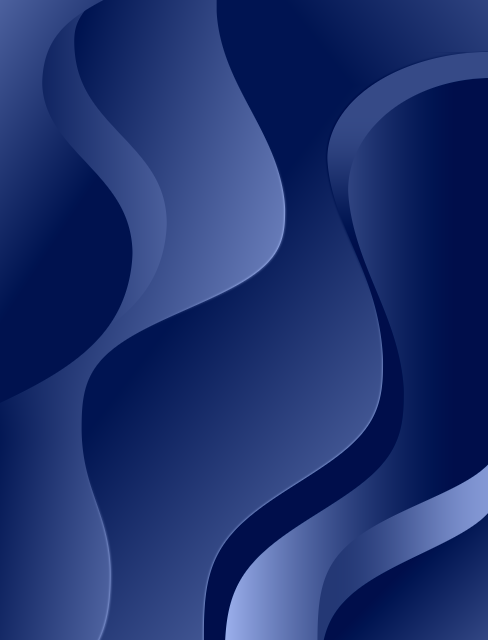
Write a Shadertoy shader that draws this background.

```glsl
// Layered navy paper waves with smooth shading and thin lit rims.
#define BASE_COLOR vec3(0.02, 0.10, 0.34)
#define DARKEST -0.045
#define RIM_WIDTH 0.0022
#define RIM_LIGHT 0.18
#define RIM_SHADOW 0.05

// S-shaped sideways shift between two heights; half is reached at "middle".
vec3 bend(vec3 y, float top, float bottom, float shift, float steep, float middle) {
    vec3 t = clamp((top - y) / (top - bottom), 0.0001, 0.9999);
    vec3 ratio = (1.0 - t) / t * middle / (1.0 - middle);
    return shift / (1.0 + pow(ratio, vec3(steep)));
}

// Sideways shift along a quarter ellipse, flat at the top.
vec3 arch(vec3 y, float top, float bottom, float shift) {
    vec3 t = clamp((y - bottom) / (top - bottom), 0.0, 1.0);
    return shift * sqrt(1.0 - t * t);
}

// Signed distance to a curve sampled at y, y + e and y - e; positive on its right.
float curveDistance(float x, vec3 curve, float e) {
    float slope = (curve.y - curve.z) / (2.0 * e);
    return (x - curve.x) / sqrt(1.0 + slope * slope);
}

// Antialiased coverage of the side where d is positive.
float cover(float d) {
    return clamp(d * iResolution.y + 0.5, 0.0, 1.0);
}

float rim(float d) {
    return exp(-d * d / (RIM_WIDTH * RIM_WIDTH));
}

float layer(float below, float shade, float d) {
    return mix(below, max(shade, DARKEST), cover(d));
}

void mainImage(out vec4 fragColor, in vec2 fragCoord) {
    vec2 p = fragCoord / iResolution.y;
    float e = 0.001;
    vec3 y = p.y + vec3(0.0, e, -e);

    // Edges, from left to right
    vec3 leftCurve = 0.260 + bend(y, 1.065, 0.870, -0.194, 1.7, 0.33)
        + bend(y, 0.870, 0.605, 0.141, 1.75, 0.475)
        + bend(y, 0.605, 0.271, -0.376, 1.6, 0.675);
    vec3 foldCurve = 0.154 + bend(y, 1.039, 0.935, -0.038, 2.0, 0.5)
        + bend(y, 0.935, 0.651, 0.1445, 1.85, 0.51)
        + bend(y, 0.651, 0.362, -0.270, 1.6, 0.66);
    vec3 sheetCurve = 0.3385 + bend(y, 0.984, 0.672, 0.107, 1.55, 0.5)
        + bend(y, 0.672, 0.329, -0.318, 2.4, 0.46)
        + bend(y, 0.329, 0.102, 0.0456, 1.7, 0.5)
        + bend(y, 0.102, -0.081, -0.056, 1.7, 0.66);
    vec3 bandCurve = 0.768 + arch(y, 0.919, 0.753, -0.2565)
        + bend(y, 0.753, 0.434, 0.087, 1.55, 0.46)
        + bend(y, 0.434, 0.0, -0.280, 2.4, 0.445);
    vec3 rightCurve = 0.768 + arch(y, 0.878, 0.703, -0.224)
        + bend(y, 0.703, 0.388, 0.087, 1.5, 0.495)
        + bend(y, 0.388, -0.042, -0.280, 2.4, 0.45);
    vec3 ribbonCurve = 0.781 + bend(y, 0.323, -0.009, -0.285, 2.3, 0.355);
    vec3 cornerCurve = 0.781 + bend(y, 0.245, -0.055, -0.280, 2.1, 0.395);

    float sheetEdge = curveDistance(p.x, sheetCurve, e);
    float bandEdge = curveDistance(p.x, bandCurve, e);

    // Central sheet, lit towards its lower right and the top right corner
    float centre = 0.59 * (p.x - 0.26) + 0.45 * (0.44 - p.y);
    float topGlow = 0.58 * (p.x - 0.48) - 0.46 * (1.0 - p.y);
    float shade = max(max(centre, topGlow), -0.02);
    float bandLit = 1.0 - smoothstep(0.40, 0.60, p.y);
    shade += rim(bandEdge) * mix(-RIM_SHADOW, RIM_LIGHT, bandLit);

    // Left sheet with a rim on its two outward bulges
    float upper = 0.96 * (p.x - 0.13) + 0.31 * (0.96 - p.y) - 0.02;
    float lower = 1.38 * (p.x - 0.026) + 0.23 * (0.297 - p.y) + 0.03;
    float sheet = mix(lower, upper, smoothstep(0.30, 0.45, p.y));
    shade = layer(shade, sheet, -sheetEdge);
    float sheetLit = smoothstep(0.47, 0.57, p.y) * (1.0 - smoothstep(0.68, 0.78, p.y))
        + 1.0 - smoothstep(0.12, 0.30, p.y);
    shade += rim(sheetEdge) * sheetLit * RIM_LIGHT * 0.8;

    // Folded strip and the panel in front of it
    float fold = 1.19 * (p.x - 0.065) + 0.04;
    shade = layer(shade, fold, -curveDistance(p.x, foldCurve, e));
    float panel = 0.28 - 0.92 * p.x - 0.61 * (1.0 - p.y);
    shade = layer(shade, max(panel, -0.03), -curveDistance(p.x, leftCurve, e));

    // Arched band and the right panel
    float band = mix(DARKEST, 0.19, smoothstep(0.60, 0.82, p.y));
    shade = layer(shade, band, bandEdge);
    float right = 2.8 * pow(max(0.725 - p.x, 0.0), 1.5) - 0.05;
    shade = layer(shade, right, curveDistance(p.x, rightCurve, e));

    // Lower right ribbon and corner
    float ribbon = 0.12 + 0.38 * smoothstep(0.52, 0.78, p.x);
    shade = layer(shade, ribbon, curveDistance(p.x, ribbonCurve, e));
    float corner = 0.92 * (p.x - 0.625 + 0.10 - p.y) - 0.04;
    shade = layer(shade, corner, curveDistance(p.x, cornerCurve, e));

    fragColor = vec4(clamp(BASE_COLOR + shade, 0.0, 1.0), 1.0);
}
```
